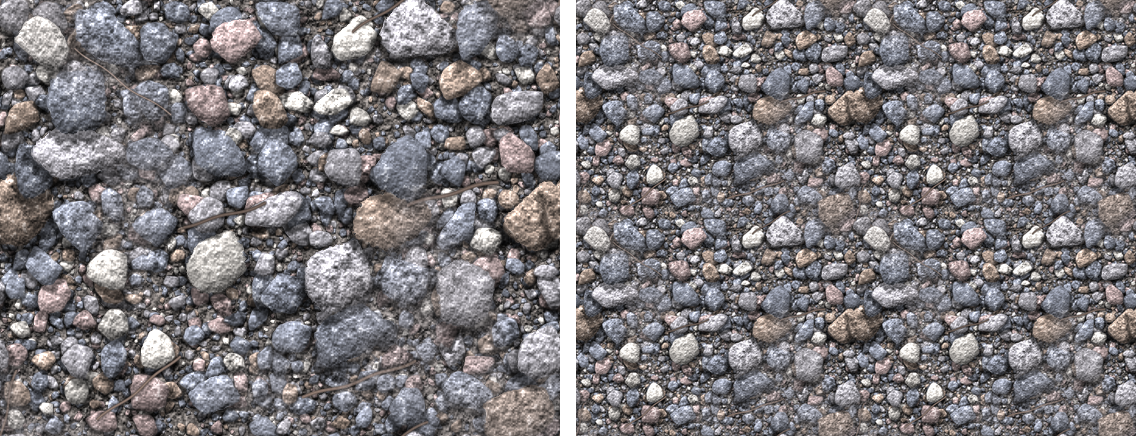
Left: one tile. Right: repeated 2 by 2.
Write a Shadertoy shader that draws this texture.

```glsl
// Tiling gravel: angular grey, pink and tan stones on dark gritty soil with a few twigs.

const vec2 GRID = vec2(9.0, 7.0);          // square base cells of the tile
const vec2 ASPECT = vec2(9.0 / 7.0, 1.0);  // tile size in units of its height
const vec3 LIGHT = vec3(-0.25, 0.70, 0.67);
const vec3 SOIL = vec3(0.36, 0.34, 0.33);
const vec3 DUST = vec3(0.52, 0.50, 0.51);
const vec3 TWIG = vec3(0.50, 0.42, 0.38);
const vec3 ROCKS[5] = vec3[5](
    vec3(0.51, 0.53, 0.59),   // blue slate
    vec3(0.63, 0.62, 0.65),   // pale granite
    vec3(0.69, 0.60, 0.60),   // pink granite
    vec3(0.63, 0.55, 0.50),   // tan sandstone
    vec3(0.83, 0.81, 0.79));  // cream quartz

// Integer hash: three values in 0..1
vec3 hash3(vec2 cell, float seed) {
    uvec3 v = uvec3(ivec3(cell, seed)) * 1664525u + 1013904223u;
    v.x += v.y * v.z; v.y += v.z * v.x; v.z += v.x * v.y;
    v ^= v >> 16u;
    v.x += v.y * v.z; v.y += v.z * v.x; v.z += v.x * v.y;
    return vec3(v >> 8u) / 16777216.0;
}

// Value noise that wraps after one tile
float noise(vec2 uv, vec2 period, float seed) {
    vec2 p = uv * period, i = floor(p), f = fract(p);
    f = f * f * (3.0 - 2.0 * f);
    vec2 a = mod(i, period), b = mod(i + 1.0, period);
    float low = mix(hash3(a, seed).x, hash3(vec2(b.x, a.y), seed).x, f.x);
    float high = mix(hash3(vec2(a.x, b.y), seed).x, hash3(b, seed).x, f.x);
    return mix(low, high, f.y);
}

float fbm(vec2 uv, vec2 period, float seed) {
    float sum = 0.0, total = 0.0, gain = 1.0;
    for (int i = 0; i < 3; i++) {
        sum += gain * noise(uv, period, seed + float(i));
        total += gain;
        gain *= 0.8;
        period *= 2.0;
    }
    return sum / total;
}

mat2 rotation(float angle) {
    float c = cos(angle), s = sin(angle);
    return mat2(c, s, -s, c);
}

// Rounded random polygon of radius one: distance in x, outward slope in yz
vec3 polygon(vec2 q, vec2 cell, float seed) {
    const float SHARPNESS = 10.0;
    float sum = 0.0;
    vec2 slope = vec2(0.0);
    for (int i = 0; i < 7; i++) {
        vec3 h = hash3(cell, seed + float(i));
        float angle = 6.28318 * (float(i) + 0.8 * h.x) / 7.0;
        vec2 dir = vec2(cos(angle), sin(angle));
        float w = exp(SHARPNESS * (dot(q, dir) / mix(0.78, 1.15, h.y) - 1.0));
        sum += w;
        slope += w * dir;
    }
    return vec3(log(sum) / SHARPNESS, slope / sum);
}

// Lays one layer of scattered stones and their shadows over a ground colour
vec3 addStones(vec3 ground, vec2 uv, vec2 cells, float density, float seed,
               float grain, float relief, float gain) {
    vec2 p = uv * cells, base = floor(p);
    float pixel = cells.y / iResolution.y;
    for (int k = 0; k < 9; k++) {
        vec2 id = base + vec2(k % 3 - 1, k / 3 - 1);
        vec2 cell = mod(id, cells);
        vec3 place = hash3(cell, seed), look = hash3(cell, seed + 1.0);
        vec3 form = hash3(cell, seed + 2.0);
        if (place.z > density) continue;

        float radius = mix(0.30, 0.58, form.x * form.x);
        vec2 size = radius * vec2(mix(1.0, 1.25, form.y), mix(1.0, 0.74, form.y));
        mat2 turn = rotation(6.28318 * form.z);
        vec2 q = turn * (p - id - 0.5 - 0.5 * (place.xy - 0.5)) / size;
        if (dot(q, q) > 3.6) continue;

        vec3 shape = polygon(q, cell, seed + 3.0);
        float d = shape.x + 0.22 * (grain - 0.5);
        vec2 slope = shape.yz * turn;
        ground *= 1.0 - 0.58 * smoothstep(0.34, 0.0, d + 0.22 * slope.y);

        float rim = 1.0 - clamp(-d / 0.75, 0.0, 1.0);
        vec3 normal = normalize(vec3(slope * rim * sqrt(rim) * 1.1, 1.0));
        float light = 0.36 + 0.95 * max(dot(normal, LIGHT), 0.0);
        vec3 rock = ROCKS[int(4.99 * look.x * look.x)] * mix(0.80, 1.15, look.y);
        rock *= 1.0 + mix(0.8, 1.9, look.z) * (grain - 0.5);
        rock = mix(rock, vec3(0.88), 0.4 * smoothstep(0.62, 0.78, grain));
        rock *= gain * max(light + relief, 0.05);
        float edge = 0.9 * pixel / radius;
        ground = mix(ground, rock, smoothstep(edge, -edge, d));
    }
    return ground;
}

// One bent, rounded twig with wrapped placement
vec3 addTwig(vec3 ground, vec2 uv, float index) {
    vec3 place = hash3(vec2(index, 5.0), 91.0), form = hash3(vec2(index, 8.0), 92.0);
    vec2 q = rotation(6.28318 * place.z) * ((fract(uv - place.xy + 0.5) - 0.5) * ASPECT);
    float halfLength = mix(0.04, 0.14, form.x), width = mix(0.0020, 0.0065, form.x * form.y);
    q.y += 0.003 * sin(q.x * 45.0 + 6.0 * form.z) + 0.25 * q.x * q.x;
    float d = length(vec2(max(abs(q.x) - halfLength, 0.0), q.y)) - width;
    float edge = 0.8 / iResolution.y;
    ground *= 1.0 - 0.4 * smoothstep(0.007, 0.0, d);
    vec3 bark = TWIG * mix(0.75, 1.35, form.z) * (1.0 - 0.4 * abs(q.y) / width);
    return mix(ground, bark, smoothstep(edge, -edge, d));
}

void mainImage(out vec4 fragColor, in vec2 fragCoord) {
    vec2 uv = fragCoord / iResolution.xy;
    float grain = fbm(uv, GRID * 10.0, 11.0);
    float relief = 0.85 * (grain - fbm(uv + vec2(-0.001, 0.004), GRID * 10.0, 11.0));
    float patches = fbm(uv, vec2(4.0, 3.0), 31.0);

    // Soil, then stones from fine grit to large rocks
    vec3 color = SOIL * max(0.95 + 2.4 * (grain - 0.5) + 1.5 * relief, 0.15);
    const float SCALES[5] = float[5](9.0, 5.0, 3.0, 2.0, 1.0);
    for (int i = 0; i < 5; i++) {
        float gain = mix(0.94, 1.06, float(i) / 4.0);
        float density = i < 3 ? 0.56 : 0.70;
        color = addStones(color, uv, GRID * SCALES[i], density, 100.0 + 20.0 * float(i),
                          grain, relief, gain);
    }
    for (int i = 0; i < 7; i++) color = addTwig(color, uv, float(i));

    // Dusty patches and a gentle lift of the midtones
    vec3 dust = DUST * (1.0 + 1.6 * (grain - 0.5) + relief);
    color = mix(color, dust, 0.35 * smoothstep(0.52, 0.75, patches));
    fragColor = vec4(pow(clamp(color, 0.0, 1.0), vec3(0.88)), 1.0);
}
```
